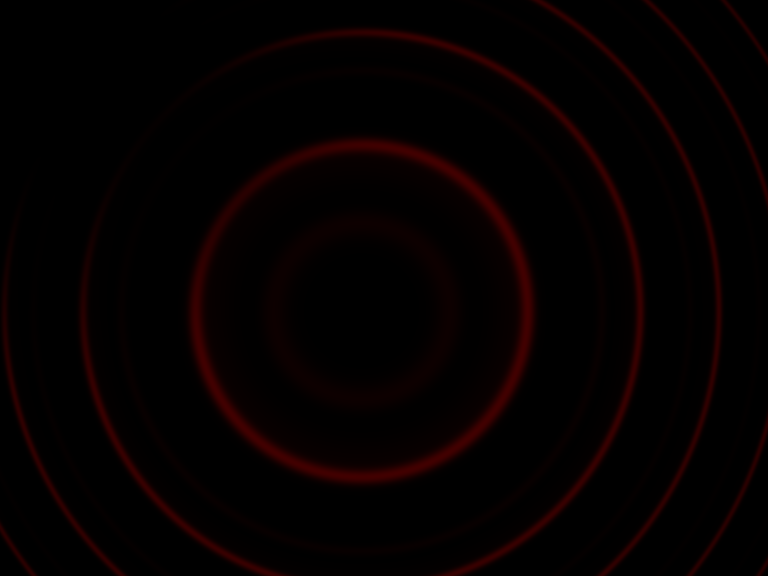
A WebGL 2 fragment shader for this background:

```glsl
#version 300 es
precision highp float;
// Dark red interference rings on black, fading out toward the upper left corner.

uniform vec2 u_resolution;
out vec4 outColor;

// Lengths are in canvas heights; ring radii are evenly spaced in radius squared.
const vec2 CENTER = vec2(0.628, 0.460);
const float RING_PERIOD = 0.1507;
const float BRIGHT_PHASE = 0.552;
const float FAINT_PHASE = 0.155;
const float RING_WIDTH = 0.049;
const float BRIGHT_LEVEL = 0.235;
const float BRIGHT_DECAY = 0.13;
const float FAINT_LEVEL = 0.050;
const float FAINT_DECAY = 0.50;
const float SKIRT_LEVEL = 0.030;
const float SKIRT_SHIFT = 0.09;
const float SKIRT_WIDTH = 0.13;
const float SKIRT_DECAY = 0.80;
const vec2 SHADE_CORNER = vec2(0.0, 1.0);
const float SHADE_INNER = 0.25;
const float SHADE_OUTER = 0.75;
const vec3 RING_COLOR = vec3(1.0, 0.0, 0.0);

float bell(float x, float width) {
    float t = x / width;
    return exp(-t * t);
}

// Returns the ring index and the signed offset from that ring, in periods.
vec2 nearestRing(float radiusSquared, float phase) {
    float u = radiusSquared / RING_PERIOD - phase;
    float index = max(floor(u + 0.5), 0.0);
    return vec2(index, u - index);
}

void main() {
    vec2 p = gl_FragCoord.xy / u_resolution.y;
    vec2 fromCenter = p - CENTER;
    float radiusSquared = dot(fromCenter, fromCenter);

    // Main rings, each with a soft glow on its inner side
    vec2 bright = nearestRing(radiusSquared, BRIGHT_PHASE);
    float light = BRIGHT_LEVEL * exp(-BRIGHT_DECAY * bright.x) * bell(bright.y, RING_WIDTH);
    light += SKIRT_LEVEL * exp(-SKIRT_DECAY * bright.x)
           * bell(bright.y + SKIRT_SHIFT, SKIRT_WIDTH);

    // Secondary rings between them
    vec2 faint = nearestRing(radiusSquared, FAINT_PHASE);
    light += FAINT_LEVEL * exp(-FAINT_DECAY * faint.x) * bell(faint.y, RING_WIDTH);

    // Corner shade
    light *= smoothstep(SHADE_INNER, SHADE_OUTER, distance(p, SHADE_CORNER));

    outColor = vec4(RING_COLOR * light, 1.0);
}
```
